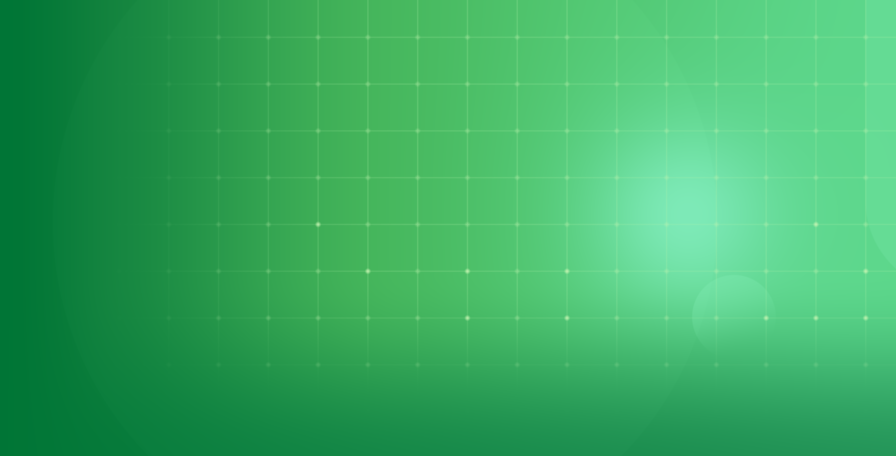
A Shadertoy shader for this background:

```glsl
// Green gradient backdrop with a mint glow, a fading grid with sparkling nodes
// and faint translucent discs. Lengths are in canvas heights, origin lower left;
// layers are blended in order from gradients and signed distances.

float hash(vec2 cell) {
    return fract(sin(dot(cell, vec2(127.1, 311.7))) * 43758.5453);
}

// Soft coverage of a shape from its signed distance
float cover(float dist, float blur) {
    return 1.0 - smoothstep(-blur, blur, dist);
}

float roundedBox(vec2 p, vec2 halfSize, float radius) {
    vec2 q = abs(p) - halfSize + radius;
    return length(max(q, 0.0)) + min(max(q.x, q.y), 0.0) - radius;
}

void mainImage(out vec4 fragColor, in vec2 fragCoord) {
    float pixel = 1.0 / iResolution.y;
    vec2 p = fragCoord * pixel;
    float aspect = iResolution.x * pixel;
    // Keep the layout stretched to the canvas width
    p.x *= 1.969 / aspect;

    // Horizontal gradient from deep green to light green
    vec3 color = mix(vec3(0.0, 0.46, 0.21), vec3(0.06, 0.50, 0.235), smoothstep(0.0, 0.26, p.x));
    color = mix(color, vec3(0.26, 0.70, 0.345), smoothstep(0.12, 0.88, p.x));
    color = mix(color, vec3(0.31, 0.77, 0.43), smoothstep(0.70, 1.35, p.x));
    color = mix(color, vec3(0.36, 0.84, 0.54), smoothstep(1.15, 1.95, p.x));

    // Mint glow: wide halo and brighter core
    vec2 fromGlow = p - vec2(1.51, 0.53);
    float glow = dot(fromGlow, fromGlow);
    color = mix(color, vec3(0.42, 0.88, 0.66), 0.45 * exp(-glow / 0.10));
    color = mix(color, vec3(0.52, 0.93, 0.76), 0.75 * exp(-glow / 0.032));

    // Shade rising from the bottom edge
    vec3 shade = vec3(0.0, 0.46, 0.21) + vec3(0.06, 0.05, 0.06) * p.x;
    color = mix(color, shade, 0.92 * (1.0 - smoothstep(-0.04, 0.40, p.y)));

    // Large faint disc
    float bigDisc = length(p - vec2(0.846, 0.513)) - 0.73;
    color += 0.009 * cover(bigDisc, pixel);

    // Small disc, brighter towards its upper left
    vec2 fromDisc = p - vec2(1.613, 0.305);
    float discFade = smoothstep(-0.09, 0.10, fromDisc.y - 0.4 * fromDisc.x);
    color = mix(color, vec3(0.50, 0.92, 0.70), 0.38 * discFade * cover(length(fromDisc) - 0.092, pixel));

    // Rounded panel entering from the right
    float panel = roundedBox(p - vec2(2.30, 0.90), vec2(0.398, 0.54), 0.20);
    color = mix(color, vec3(0.46, 0.90, 0.66), 0.32 * cover(panel, pixel));

    // Grid lines, fading out to the left and the bottom
    vec2 pitch = vec2(0.1094, 0.1026);
    vec2 gridPos = (p - vec2(0.5897, 0.2) ) / pitch;
    vec2 cell = floor(gridPos + 0.5);
    vec2 offset = (gridPos - cell) * pitch;
    float fade = smoothstep(0.22, 0.90, p.x) * smoothstep(0.12, 0.42, p.y);
    vec2 lines = 1.0 - smoothstep(vec2(0.0), vec2(0.001 + pixel), abs(offset));
    color = mix(color, vec3(0.70, 0.95, 0.66), fade * max(0.20 * lines.x, 0.17 * lines.y));

    // Nodes at the crossings, a few of them brighter in the middle rows
    float middleRows = smoothstep(0.24, 0.30, p.y) * (1.0 - smoothstep(0.52, 0.58, p.y));
    float sparkle = 0.35 + 0.5 * middleRows * step(0.75, hash(cell));
    float node = cover(length(offset) - 0.004, 0.002 + pixel);
    float nodeFade = smoothstep(0.22, 0.75, p.x) * smoothstep(0.08, 0.32, p.y);
    color = mix(color, vec3(0.78, 0.96, 0.70), nodeFade * sparkle * node);

    fragColor = vec4(clamp(color, 0.0, 1.0), 1.0);
}
```
